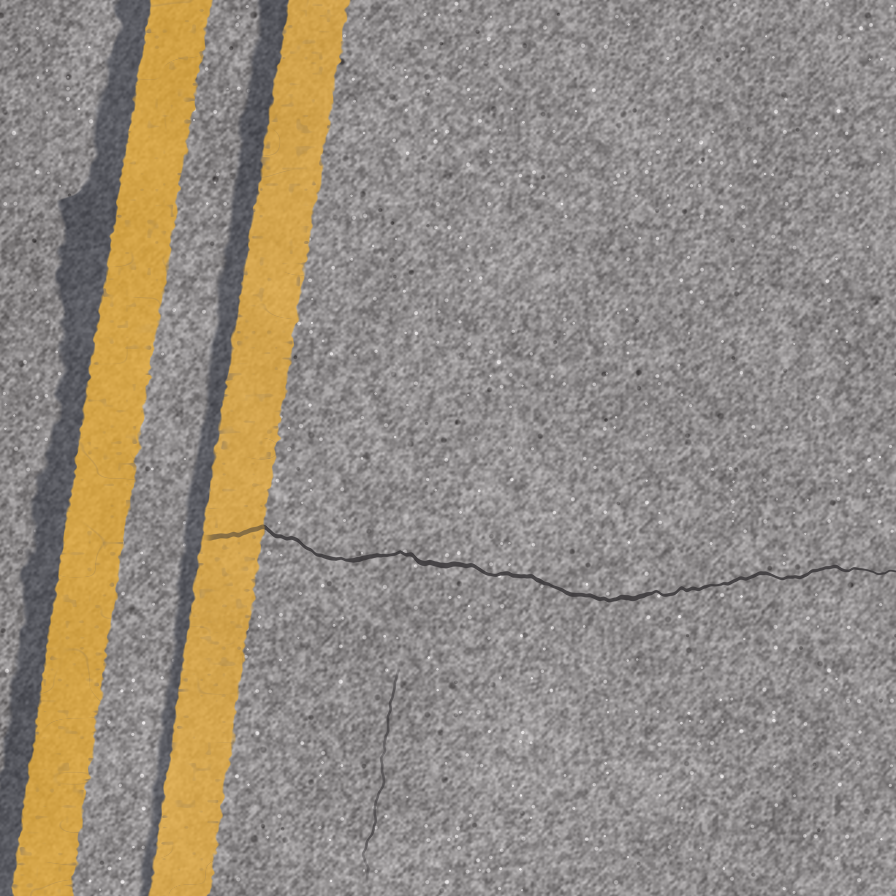
This texture is drawn by a WebGL 1 fragment shader. Its source:

```glsl
precision highp float;
// Grey asphalt with two slanted yellow road stripes, dark seams and thin cracks.

uniform vec2 u_resolution;

const vec3 ASPHALT = vec3(0.568, 0.556, 0.558);
const vec3 SEAM = vec3(0.335, 0.340, 0.368);
const vec3 PAINT = vec3(0.835, 0.648, 0.285);
const vec3 PAINT_WORN = vec3(0.56, 0.48, 0.36);
const vec3 CRACK = vec3(0.22, 0.21, 0.22);
const float STRIPE_BOTTOM = 0.013;
const float STRIPE_TOP = 0.169;
const float STRIPE_BOW = 0.004;
const float STRIPE_GAP = 0.154;
const float STRIPE_WIDTH = 0.067;
const float GRAIN = 0.22;

float hash(vec2 p) {
  vec3 q = fract(vec3(p.xyx) * 0.1031);
  q += dot(q, q.yzx + 33.33);
  return fract((q.x + q.y) * q.z);
}

float noise(vec2 p) {
  vec2 i = floor(p), f = fract(p);
  f = f * f * (3.0 - 2.0 * f);
  return mix(mix(hash(i), hash(i + vec2(1.0, 0.0)), f.x),
             mix(hash(i + vec2(0.0, 1.0)), hash(i + 1.0), f.x), f.y);
}

float snoise(vec2 p) { return noise(p + 71.0) - 0.5; }

float ramp(float x, float a, float b, float rise) {
  return rise * clamp((x - a) / (b - a), 0.0, 1.0);
}

// Soft band between two positions
float band(float x, float a, float b, float soft) {
  return smoothstep(a - soft, a + soft, x) * (1.0 - smoothstep(b - soft, b + soft, x));
}

// Scattered round chips, one possible chip per cell
float chips(vec2 p, float cells, float density, float radius) {
  vec2 q = p * cells, id = floor(q);
  vec2 center = 0.3 + 0.4 * vec2(hash(id + 3.7), hash(id + 9.2));
  float size = radius * (0.5 + 0.5 * hash(id + 5.1));
  float d = length(fract(q) - center);
  return step(1.0 - density, hash(id + 17.0)) * (1.0 - smoothstep(size * 0.4, size, d));
}

// Height of the long crack, built from successive slopes
float crackHeight(float x) {
  float y = 0.401 + ramp(x, 0.228, 0.297, 0.010);
  y += ramp(x, 0.297, 0.375, -0.037) + ramp(x, 0.415, 0.447, 0.007);
  y += ramp(x, 0.447, 0.600, -0.029) + ramp(x, 0.600, 0.670, -0.021);
  y += ramp(x, 0.670, 0.805, 0.013) + ramp(x, 0.805, 0.835, 0.013);
  y += ramp(x, 0.885, 0.935, 0.010) + ramp(x, 0.950, 1.000, -0.004);
  return y + 0.008 * snoise(vec2(x * 55.0, 2.0)) + 0.004 * snoise(vec2(x * 150.0, 8.0));
}

void main() {
  vec2 p = gl_FragCoord.xy / u_resolution;
  float px = 1.0 / u_resolution.y;

  // Diagonal stone grain and broad tone changes
  vec2 diagonal = vec2(p.x + p.y, p.y - p.x + 2.0);
  float grain = GRAIN * snoise(diagonal * vec2(130.0, 215.0));
  grain += 0.7 * GRAIN * snoise(p * 330.0);
  grain += 0.25 * GRAIN * snoise(p * 75.0);
  float tone = 0.05 * snoise(p * 7.0) + 0.035 * snoise(p * 22.0);
  tone += 0.012 * (0.5 - p.y) - 0.03 * (1.0 - smoothstep(0.0, 0.12, p.x));
  vec3 color = ASPHALT + grain + tone;
  color += 0.24 * chips(p, 85.0, 0.10, 0.28);
  color -= 0.17 * chips(p + 0.37, 55.0, 0.05, 0.28);
  color -= 0.16 * chips(p + 0.61, 23.0, 0.06, 0.17);

  // Seams beside the stripes, the first one ragged and wider in its upper part
  float stripe = mix(STRIPE_BOTTOM, STRIPE_TOP, p.y) - STRIPE_BOW * 4.0 * p.y * (1.0 - p.y);
  float bulge = smoothstep(0.57, 0.77, p.y) * (1.0 - smoothstep(0.775, 0.79, p.y));
  float ragged = 0.013 * snoise(vec2(p.y * 28.0, 4.0)) + 0.012 * snoise(p * 75.0);
  float wide = 0.036 + 0.024 * bulge + ragged;
  float narrow = mix(0.010, 0.031, p.y) + 0.45 * ragged;
  float next = stripe + STRIPE_GAP;
  float seam = band(p.x, stripe - wide, stripe + 0.012, 0.004);
  seam = max(seam, band(p.x, next - narrow, next + 0.012, 0.004));
  color = mix(color, SEAM + 0.4 * grain + tone, 0.92 * seam);

  // Long horizontal crack and faint upright crack
  float thickness = 0.0012 + 0.0018 * noise(vec2(p.x * 60.0, 5.0));
  thickness *= 1.0 - 0.4 * smoothstep(0.5, 1.0, p.x);
  float crack = 1.0 - smoothstep(thickness - px * 0.5, thickness + px, abs(p.y - crackHeight(p.x)));
  crack *= smoothstep(0.225, 0.24, p.x);
  float uprightX = 0.408 + 0.034 * smoothstep(0.0, 0.26, p.y);
  uprightX += 0.010 * snoise(vec2(p.y * 40.0, 6.0)) + 0.004 * snoise(vec2(p.y * 130.0, 3.0));
  float upright = 1.0 - smoothstep(0.0006, 0.0012 + px, abs(p.x - uprightX));
  upright *= smoothstep(0.01, 0.03, p.y) * (1.0 - smoothstep(0.23, 0.265, p.y));
  upright *= 0.25 + 0.5 * noise(vec2(p.y * 30.0, 1.0));
  color = mix(color, CRACK, max(0.85 * crack, upright));

  // Yellow stripes with chipped edges and worn spots
  for (int i = 0; i < 2; i++) {
    float k = float(i);
    float x = p.x - stripe - k * STRIPE_GAP;
    float wobble = 0.003 * snoise(vec2(p.y * 90.0, k * 9.0)) + 0.003 * snoise(p * 190.0);
    float cover = band(x, wobble, STRIPE_WIDTH + 1.3 * wobble, 0.0008 + 0.6 * px);
    float rim = smoothstep(0.022, 0.034, abs(x - 0.5 * STRIPE_WIDTH));
    float patchy = noise(p * vec2(120.0, 170.0) + k * 31.0);
    float wear = smoothstep(0.78, 0.95, patchy) * (0.22 + 0.5 * rim);
    float hairline = abs(snoise(vec2(p.x * 24.0, p.y * 38.0 + k * 13.0)));
    wear += 0.22 * (1.0 - smoothstep(0.0, 0.022, hairline)) * smoothstep(0.45, 0.7, noise(p * 30.0));
    vec3 paint = PAINT + 0.22 * grain + 0.7 * tone + vec3(0.0, 0.004, 0.025) * k;
    paint = mix(paint, PAINT_WORN, clamp(wear, 0.0, 0.8));
    paint = mix(paint, CRACK, 0.5 * crack);
    color = mix(color, paint, cover);
  }

  gl_FragColor = vec4(clamp(color, 0.0, 1.0), 1.0);
}
```
